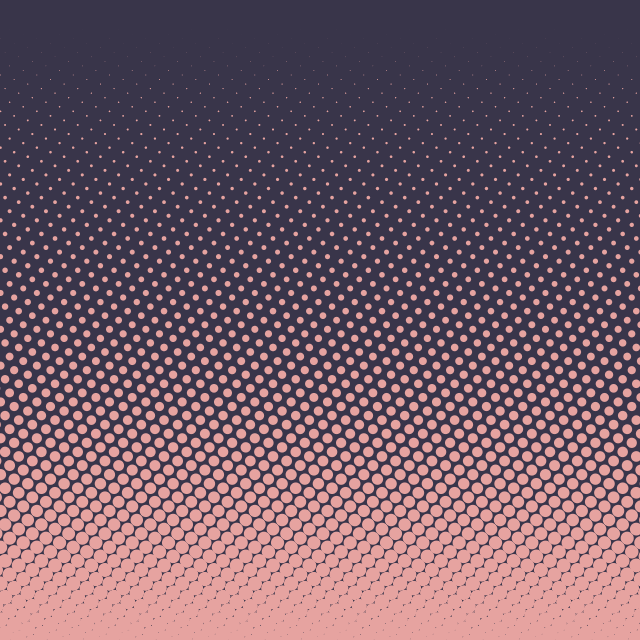
Give the GLSL for this background, as a Shadertoy shader.

```glsl
const vec3 INK = vec3(0.222, 0.206, 0.290);
const vec3 PINK = vec3(0.902, 0.640, 0.627);
const float UNIT = 0.0070955;              // lattice unit, in canvas heights
const vec2 ANCHOR = vec2(0.3769, 0.66285); // centre of one dot
const vec2 STEP_A = vec2(3.0, -1.0);       // lattice steps, in units
const vec2 STEP_B = vec2(1.0, -3.0);
const float FADE_TOP = 0.96;               // height where dots vanish
const float MAX_RADIUS = 0.0126;
const float GROWTH = 1.18;

// Dot radius grows towards the bottom
float dotRadius(float height) {
    return MAX_RADIUS * pow(max(1.0 - height / FADE_TOP, 0.0), GROWTH);
}

vec2 dotCentre(vec2 cell) {
    return ANCHOR + UNIT * (cell.x * STEP_A + cell.y * STEP_B);
}

// Nearest lattice cell in the skewed basis
vec2 nearestCell(vec2 p) {
    vec2 q = (p - ANCHOR) / UNIT;
    return floor(vec2(3.0 * q.x + q.y, -q.x - 3.0 * q.y) / 8.0 + 0.5);
}

void mainImage(out vec4 fragColor, in vec2 fragCoord) {
    float pixel = 1.0 / iResolution.y;
    vec2 p = fragCoord * pixel;
    vec2 home = nearestCell(p);

    // Union of neighbouring dots, which overlap near the bottom
    float coverage = 0.0;
    for (int j = -1; j <= 1; j++) {
        for (int i = -1; i <= 1; i++) {
            vec2 centre = dotCentre(home + vec2(i, j));
            float radius = dotRadius(centre.y);
            float disc = clamp((radius - distance(p, centre)) / pixel + 0.5, 0.0, 1.0);
            // Dim the dots that are smaller than a pixel
            disc *= min(2.0 * radius / pixel, 1.0);
            coverage = max(coverage, disc);
        }
    }

    fragColor = vec4(mix(INK, PINK, coverage), 1.0);
}
```
